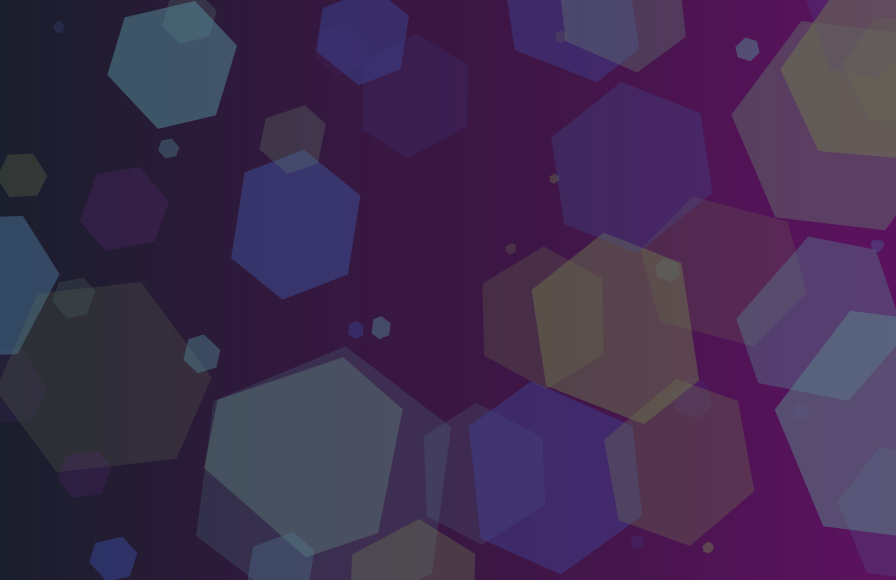
A Shadertoy shader for this background:

```glsl
// Translucent, slightly irregular hexagons scattered over a dark navy to
// magenta gradient. Each one is an intersection of six jittered half planes,
// leaning toward the upper middle and blended over those before it.

const int HEX_COUNT = 52;
const float TAU = 6.2831853;

float hash(float n, float seed) {
    return fract(sin(n * 127.1 + seed * 311.7) * 43758.5453);
}

mat2 rotation(float angle) {
    float c = cos(angle), s = sin(angle);
    return mat2(c, s, -s, c);
}

// Three-stop horizontal gradient
vec3 backdrop(float x) {
    vec3 navy = vec3(0.095, 0.120, 0.170);
    vec3 plum = vec3(0.225, 0.090, 0.260);
    vec3 magenta = vec3(0.360, 0.070, 0.370);
    vec3 leftHalf = mix(navy, plum, smoothstep(-0.1, 0.5, x));
    return mix(leftHalf, magenta, smoothstep(0.45, 1.05, x));
}

// Muted tints running from violet through blue and teal to olive
vec3 tint(float t) {
    vec3 violet = vec3(0.34, 0.15, 0.45);
    vec3 blue = vec3(0.22, 0.28, 0.60);
    vec3 teal = vec3(0.33, 0.55, 0.60);
    vec3 olive = vec3(0.42, 0.47, 0.30);
    vec3 color = mix(violet, blue, smoothstep(0.08, 0.25, t));
    color = mix(color, teal, smoothstep(0.30, 0.55, t));
    return mix(color, olive, smoothstep(0.58, 0.85, t));
}

// Signed distance bound of a pointed-top hexagon with uneven sides
float hexagon(vec2 p, float radius, float id) {
    float d = -1e3;
    for (int side = 0; side < 6; side++) {
        float k = float(side);
        float angle = TAU * k / 6.0;
        float apothem = radius * mix(0.76, 0.98, hash(id, 10.0 + k));
        d = max(d, dot(p, vec2(cos(angle), sin(angle))) - apothem);
    }
    return d;
}

// Evenly spread position in 0..1, loosened by a random offset
vec2 scatter(float id) {
    vec2 jitter = vec2(hash(id, 1.0), hash(id, 2.0)) - 0.5;
    return fract(vec2(0.7548777, 0.5698403) * id + 0.16 * jitter);
}

void mainImage(out vec4 fragColor, in vec2 fragCoord) {
    vec2 uv = fragCoord / iResolution.xy;
    vec2 p = fragCoord / iResolution.y;
    float aspect = iResolution.x / iResolution.y;
    float pixel = 1.0 / iResolution.y;
    vec3 color = backdrop(uv.x);

    for (int i = 0; i < HEX_COUNT; i++) {
        float id = float(i) + 1.0;
        vec2 place = mix(vec2(-0.06), vec2(1.06), scatter(id));
        float size = hash(id, 3.0);
        float radius = mix(0.009, 0.235, size * size);

        // Lean grows with the distance from the middle
        float lean = 0.85 * (place.x - 0.53) + 0.12 * (hash(id, 4.0) - 0.5);
        vec2 local = rotation(-lean) * (p - place * vec2(aspect, 1.0));

        float d = hexagon(local, radius, id);
        float coverage = 1.0 - smoothstep(-0.7 * pixel, 0.7 * pixel, d);
        float opacity = mix(0.15, 0.52, hash(id, 5.0));
        color = mix(color, tint(hash(id, 6.0)), coverage * opacity);
    }

    fragColor = vec4(color, 1.0);
}
```
